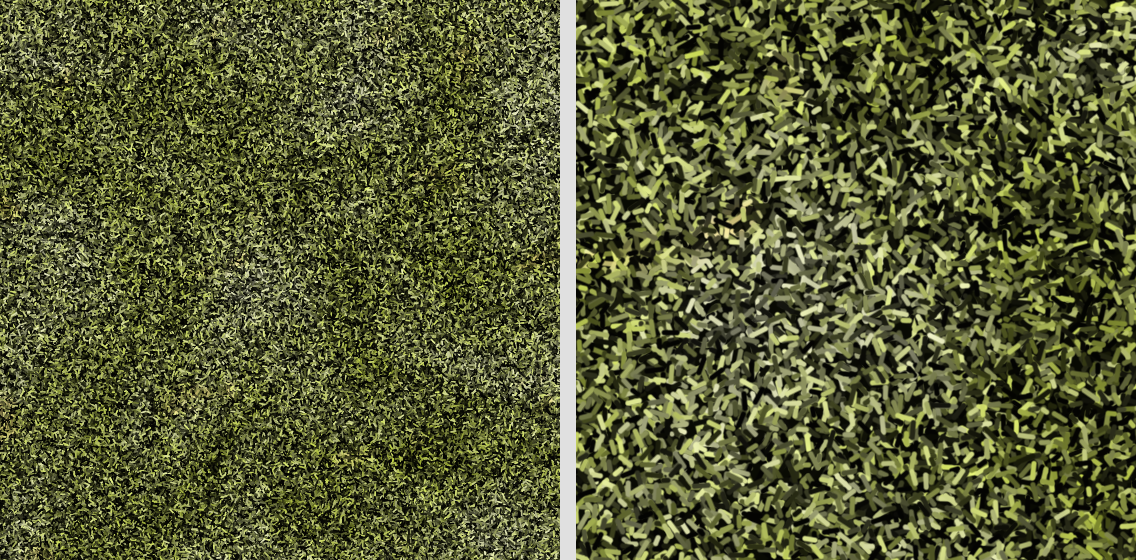
Left: the whole. Right: its middle third, enlarged.
Give the GLSL for this texture, as a WebGL 2 fragment shader.

```glsl
#version 300 es
precision highp float;

uniform vec2 u_resolution;
out vec4 fragColor;

const float BLADE_CELLS = 132.0;
const int LAYERS = 4;
const vec3 SOIL = vec3(0.035, 0.04, 0.012);
const vec3 GREEN_TINT = vec3(0.91, 1.0, 0.30);
const vec3 STRAW_TINT = vec3(0.99, 1.0, 0.82);
const vec3 RUST_TINT = vec3(1.12, 0.92, 0.38);

vec3 hash3(vec2 p, float seed) {
    vec3 q = fract(vec3(p.xyx + seed * 17.31) * vec3(0.1031, 0.1030, 0.0973));
    q += dot(q, q.yxz + 33.33);
    return fract((q.xxy + q.yzz) * q.zyx);
}

mat2 rotation(float angle) {
    float c = cos(angle), s = sin(angle);
    return mat2(c, s, -s, c);
}

// Soft patches from rotated, warped sines, roughly -1 to 1
float patches(vec2 p, float frequency, float seed) {
    float sum = 0.0, weight = 0.5;
    p = p * frequency + seed;
    for (int i = 0; i < 5; i++) {
        p = rotation(2.4) * p;
        p += 0.7 * sin(p.yx * 0.8 + seed);
        sum += weight * sin(p.x) * cos(p.y);
        p *= 1.7;
        weight *= 0.72;
    }
    return sum;
}

float segmentDistance(vec2 p, float angle, float halfLength) {
    vec2 axis = vec2(cos(angle), sin(angle));
    float along = clamp(dot(p, axis), -halfLength, halfLength);
    return length(p - axis * along);
}

// Blade colour from its tone and how dry it is
vec3 bladeColor(float tone, float dryness, float rust) {
    float light = max(0.95 * pow(tone, 1.15) - 0.06, 0.015);
    vec3 tint = mix(GREEN_TINT, STRAW_TINT, clamp(dryness, 0.0, 1.0));
    return light * mix(tint, RUST_TINT, rust);
}

// Lay one scatter of short blades over the ground
vec3 addBlades(vec3 ground, vec2 p, float seed, float soft, float dry, float rust) {
    vec2 home = floor(p);
    for (int y = -1; y <= 1; y++) {
        for (int x = -1; x <= 1; x++) {
            vec2 cell = home + vec2(x, y);
            vec3 place = hash3(cell, seed);
            vec3 look = hash3(cell, seed + 9.0);
            float halfLength = mix(0.16, 0.64, look.x);
            float d = segmentDistance(p - cell - place.xy, place.z * 3.1416, halfLength);
            float cover = 1.0 - smoothstep(0.2 - soft, 0.2 + soft, d);
            float tone = clamp(look.y + 0.09 * dry, 0.0, 1.0);
            float dryness = 0.55 * look.z + 0.3 * look.y + 0.35 * dry;
            ground = mix(ground, bladeColor(tone, dryness, rust * look.z), cover);
        }
    }
    return ground;
}

void main() {
    vec2 uv = gl_FragCoord.xy / min(u_resolution.x, u_resolution.y);
    float pixel = BLADE_CELLS / min(u_resolution.x, u_resolution.y);
    float soft = max(0.1, 0.55 * pixel);

    // Broad dry areas and rare rusty spots
    float dry = patches(uv, 9.0, 3.7);
    float rust = 0.55 * smoothstep(0.45, 1.0, patches(uv, 13.0, 8.2));

    // Overlapping blades, each layer turned and shifted
    vec3 color = SOIL;
    for (int i = 0; i < LAYERS; i++) {
        float layer = float(i);
        vec2 p = rotation(layer * 0.9) * uv * BLADE_CELLS + layer * 41.7;
        color = addBlades(color, p, layer + 1.0, soft, dry, rust);
    }

    // Shaded hollows between the tufts
    color *= 1.0 + 0.1 * patches(uv, 38.0, 5.1);
    fragColor = vec4(clamp(color, 0.0, 1.0), 1.0);
}
```
